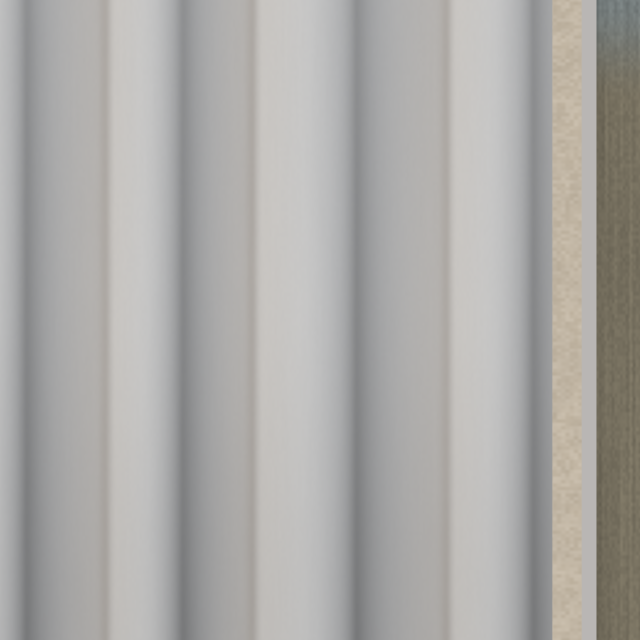
A three.js fragment shader for this texture:

```glsl
// Pleated pale curtain: four soft vertical folds, each with a shaded face, a ridge
// and a lit face, beside a woven edge band, a plain trim and a dark grained panel.
// Folds come from a swaying spacing formula; cloth and grain from value noise.

varying vec2 vUv;

const float PI = 3.14159265;
const float FIRST_VALLEY = 0.042;   // x of the first dark crease
const float FOLD_SPACING = 0.264;
const vec2  FOLD_SWAY = vec2(-0.0185, -0.0042);
const float RIDGE_PLACE = 0.5;      // share of a fold that is shaded
const float RIDGE_SWAY = 0.072;
const float RIDGE_WIDTH = 0.009;
const float SHADOW_LEFT = 0.013;    // crease falloff on the lit side
const float SHADOW_RIGHT = 0.029;   // crease falloff on the shaded side
const float CREASE_SOFT = 0.004;
const float BAND_X = 0.863;
const float TRIM_X = 0.909;
const float PANEL_X = 0.932;
const float EDGE = 0.0015;

const vec3 FACE_COOL = vec3(0.690, 0.695, 0.702);
const vec3 FACE_WARM = vec3(0.710, 0.698, 0.685);
const vec3 LIT_WARM = vec3(0.782, 0.770, 0.755);
const vec3 LIT_COOL = vec3(0.778, 0.777, 0.775);
const vec3 BAND = vec3(0.755, 0.710, 0.640);
const vec3 TRIM = vec3(0.725, 0.715, 0.705);
const vec3 PANEL = vec3(0.455, 0.430, 0.365);
const vec3 PANEL_TOP = vec3(0.450, 0.480, 0.480);

float hash(vec2 p) {
  vec3 q = fract(p.xyx * 0.1031);
  q += dot(q, q.yzx + 33.33);
  return fract((q.x + q.y) * q.z);
}

float noise(vec2 p) {
  vec2 cell = floor(p);
  vec2 f = fract(p);
  f = f * f * (3.0 - 2.0 * f);
  float low = mix(hash(cell), hash(cell + vec2(1.0, 0.0)), f.x);
  float high = mix(hash(cell + vec2(0.0, 1.0)), hash(cell + 1.0), f.x);
  return mix(low, high, f.y);
}

float valleyX(float i) {
  float a = PI * i / 3.0;
  return FIRST_VALLEY + FOLD_SPACING * i + dot(FOLD_SWAY, vec2(sin(a), sin(2.0 * a)));
}

vec3 curtain(vec2 uv) {
  // Find the fold that holds this point
  float id = -1.0;
  for (int k = 0; k < 4; k++) {
    if (uv.x >= valleyX(float(k))) id = float(k);
  }
  float start = valleyX(id);
  float end = valleyX(id + 1.0);
  float share = RIDGE_PLACE - RIDGE_SWAY * cos(2.0 * PI * (id - 1.0) / 3.0);
  float ridge = mix(start, end, share);

  // Shaded face, warming toward a thin dim line at the ridge
  vec3 face = mix(FACE_COOL, FACE_WARM, smoothstep(start, ridge, uv.x));
  float line = (uv.x - ridge + RIDGE_WIDTH) / RIDGE_WIDTH;
  face *= 1.0 - vec3(0.045, 0.055, 0.065) * exp(-line * line);

  // Lit face, cooling and dimming into the next crease
  float across = clamp((uv.x - ridge) / (end - ridge), 0.0, 1.0);
  vec3 lit = mix(LIT_WARM, LIT_COOL, smoothstep(0.0, 0.6, across));
  lit = mix(lit, FACE_COOL, smoothstep(0.4, 1.0, across));
  vec3 col = mix(face, lit, smoothstep(-RIDGE_WIDTH, RIDGE_WIDTH, uv.x - ridge));

  // Crease shadows deepen and widen downward
  float spread = mix(1.2, 0.9, uv.y);
  vec2 gap = vec2(end - uv.x, uv.x - start);
  gap = sqrt(gap * gap + CREASE_SOFT * CREASE_SOFT) - CREASE_SOFT;
  vec2 shadow = exp(-gap / (vec2(SHADOW_LEFT, SHADOW_RIGHT) * spread));
  col *= 1.0 - mix(0.29, 0.19, uv.y) * max(shadow.x, shadow.y);

  // Gentle vertical light and fine cloth grain
  col *= mix(0.965, 1.005, smoothstep(0.0, 0.6, uv.y));
  float grain = noise(uv * vec2(260.0, 150.0)) + noise(uv * vec2(190.0, 12.0)) - 1.0;
  return col * (1.0 + 0.007 * grain);
}

vec3 edgeBand(vec2 uv) {
  float weave = noise(uv * vec2(150.0, 190.0)) - 0.5;
  float blotch = noise(uv * vec2(60.0, 45.0) + 7.0) - 0.5;
  return BAND * (1.0 + vec3(0.07, 0.08, 0.10) * weave + 0.04 * blotch);
}

vec3 grainPanel(vec2 uv) {
  vec3 col = mix(PANEL, PANEL_TOP, smoothstep(0.84, 1.0, uv.y));
  float streak = noise(uv * vec2(210.0, 5.0)) - 0.5;
  float weave = noise(uv * vec2(240.0, 170.0) + 3.0) - 0.5;
  col *= 1.0 + 0.13 * streak + 0.10 * weave;
  return col * mix(0.94, 1.03, smoothstep(PANEL_X, PANEL_X + 0.03, uv.x));
}

void main() {
  vec2 uv = vUv;
  vec3 col = curtain(uv);
  col = mix(col, edgeBand(uv), smoothstep(-EDGE, EDGE, uv.x - BAND_X));
  col = mix(col, TRIM, smoothstep(-EDGE, EDGE, uv.x - TRIM_X));
  col = mix(col, grainPanel(uv), smoothstep(-EDGE, EDGE, uv.x - PANEL_X));
  gl_FragColor = vec4(col, 1.0);
}
```
